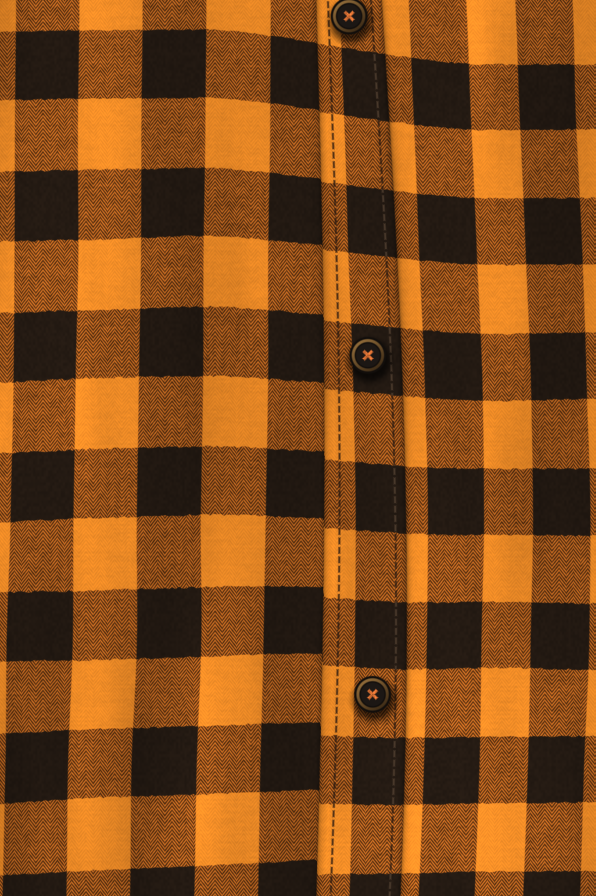
A Shadertoy shader for this texture:

```glsl
// Buffalo check shirt front: dark and orange bands cross over a herringbone
// weave on three panels (left, placket, right), with curved seams, dashed
// stitching, soft folds and a loop of sewn buttons. Height is 1, y points down.

const vec3 DARK = vec3(0.135, 0.098, 0.070);
const vec3 BROWN = vec3(0.555, 0.300, 0.097);
const vec3 ORANGE = vec3(0.925, 0.540, 0.150);
const vec3 THREAD = vec3(0.930, 0.480, 0.220);
const float TAU = 6.28318;

float hash(vec2 p) {
    return fract(sin(dot(p, vec2(127.1, 311.7))) * 43758.5453);
}

float noise(vec2 p) {
    vec2 i = floor(p), f = fract(p);
    f = f * f * (3.0 - 2.0 * f);
    return mix(mix(hash(i), hash(i + vec2(1, 0)), f.x),
               mix(hash(i + vec2(0, 1)), hash(i + vec2(1, 1)), f.x), f.y);
}

// Coverage of a shape whose signed distance is d
float fill(float d, float px) {
    return 1.0 - smoothstep(-px, px, d);
}

// Periodic dark band covering [start, start + width]
float band(float x, float start, float period, float width, float px) {
    float u = fract((x - start - 0.5 * width) / period + 0.5) - 0.5;
    return fill(abs(u) * period - 0.5 * width, px);
}

// Zigzag twill lines in -1..1, faded where the pixels are too coarse
float herringbone(vec2 p, float px) {
    const float PITCH = 0.0043, RIB = 0.016;
    float zigzag = abs(fract(p.x / RIB) - 0.5) * RIB;
    return sin(TAU * (p.y + 1.3 * zigzag) / PITCH) * smoothstep(0.9, 0.4, px / PITCH);
}

// Dashed thread following a curve at horizontal offset dx
float stitch(float dx, float y, float px) {
    float dash = abs(fract(y / 0.0105) - 0.5) * 0.0105 - 0.0037;
    return fill(max(abs(dx) - 0.0011, dash), px);
}

// Round button with a lit rim, a sunken centre and a thread cross
vec3 button(vec3 base, vec2 q, float radius, float px) {
    float r = length(q);
    float light = 0.5 - 0.5 * dot(q, vec2(0.6, 0.8)) / radius;
    vec3 col = base * (1.0 - 0.65 * smoothstep(1.5, 0.8, length(q - vec2(0.002, 0.006)) / radius));
    col = mix(col, vec3(0.07, 0.055, 0.045), fill(r - radius, px));
    float rim = fill(abs(r - 0.80 * radius) - 0.08 * radius, px);
    col = mix(col, mix(vec3(0.23, 0.16, 0.08), vec3(0.58, 0.43, 0.23), light), rim);
    col = mix(col, vec3(0.11, 0.09, 0.08), fill(r - 0.64 * radius, px));
    vec2 d = abs(vec2(q.x + q.y, q.x - q.y)) * 0.7071;
    float cross = max(min(d.x, d.y) - 0.0017, max(d.x, d.y) - 0.0068);
    return mix(col, THREAD * (0.75 + 0.35 * noise(q * 600.0)), fill(cross, px));
}

void mainImage(out vec4 fragColor, in vec2 fragCoord) {
    float px = 1.0 / iResolution.y;
    vec2 p = vec2(fragCoord.x, iResolution.y - fragCoord.y) * px;
    float x = p.x, y = p.y;

    // Curves of the placket
    float seam = 0.353 + 0.009 * sin(3.14 * y);
    float stitchL = 0.366 + 0.013 * sin(2.9 * y);
    float stitchR = 0.414 + 0.028 * sin(2.3 * y);
    float edge = stitchR + 0.012;
    float onLeft = fill(x - seam, px);
    float onRight = fill(edge - x, px);

    // Vertical bands of each panel, with slight waviness
    float wave = 0.004 * (noise(vec2(x * 9.0, y * 7.0)) - 0.5);
    float left = band(x + wave, 0.0160 - 0.014 * y * y, 0.1425, 0.0715, px);
    float startP = stitchL + 0.012 + 0.008 * y;
    float middle = fill(startP - x - wave, px);
    float right = band(x + wave, 0.456 + 0.020 * sin(2.6 * y), 0.1180, 0.0635, px);
    float columns = mix(mix(middle, right, onRight), left, onLeft);

    // Horizontal bands: the cloth sags to the right near the top
    float sag = 0.042 * (1.0 - y / 0.9) * smoothstep(0.22, 0.55, x);
    float tilt = -0.05 * y * x * onLeft;
    float fray = 0.0022 * (noise(vec2(x * 260.0, y * 12.0)) - 0.5);
    float rows = band(y - sag - tilt + fray + wave, 0.0332, 0.1572, 0.0775, px);

    // Cloth: both bands dark, one band twill, none plain orange
    float twill = herringbone(p + vec2(0.0, wave), px);
    float grain = noise(p * vec2(420.0, 300.0)) - 0.5;
    float slub = noise(p * vec2(60.0, 420.0)) - 0.5;
    vec3 brown = BROWN * (1.0 + 0.30 * twill + 0.22 * grain + 0.12 * slub);
    vec3 orange = ORANGE * (1.0 + 0.03 * twill + 0.05 * grain + 0.04 * slub);
    vec3 dark = DARK * (1.0 + 0.20 * grain);
    vec3 col = mix(mix(orange, brown, max(rows, columns)), dark, rows * columns);

    // Long soft folds and the shadows along the seams
    float folds = noise(vec2(x * 15.0 + 2.0 * y, y * 2.2 + 3.0));
    folds += 0.5 * noise(vec2(x * 38.0 - 3.0 * y, y * 3.5));
    col *= 0.87 + 0.18 * folds;
    col *= 1.0 - 0.32 * exp(-abs(x - seam) / 0.0028);
    col *= 1.0 - 0.38 * exp(-abs(x - edge) / 0.0032);
    col *= 1.0 + 0.06 * exp(-abs(x - stitchL + 0.006) / 0.003);

    // Stitching
    float thread = max(stitch(x - stitchL, y, px), stitch(x - stitchR, y + 0.004, px));
    col = mix(col, mix(vec3(0.17, 0.10, 0.06), vec3(0.32, 0.25, 0.19), rows * columns), 0.8 * thread);

    // Buttons hang beside the right stitch line
    for (int i = 0; i < 3; i++) {
        float by = 0.018 + 0.3785 * float(i);
        float bx = 0.3885 + 0.028 * sin(2.3 * by);
        col = button(col, p - vec2(bx, by), 0.0205, px);
    }
    fragColor = vec4(clamp(col, 0.0, 1.0), 1.0);
}
```
